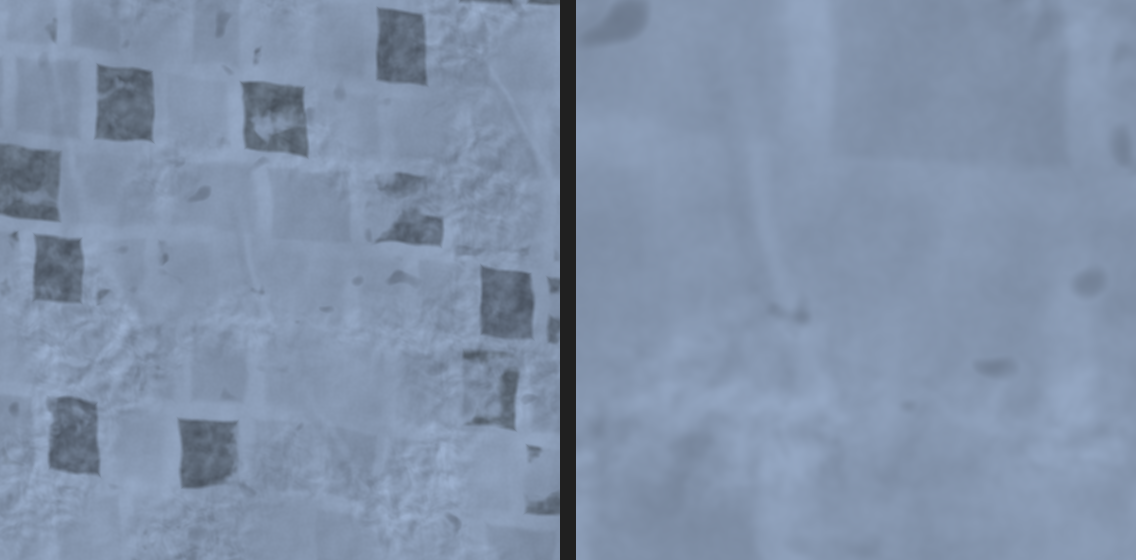
Left, the full canvas; right, a detail of the centre.
This texture is drawn by a WebGL 2 fragment shader. Its source:

```glsl
#version 300 es
precision highp float;
// Old paving under thin blue-grey snow, with bare patches, pale joints and faint tracks.

uniform vec2 u_resolution;
out vec4 fragColor;

const float ROW_HEIGHT = 0.152;
const float ROW_SLOPE = 0.09;
const vec3 SNOW_TINT = vec3(1.0, 1.125, 1.31);
const vec3 STONE_TINT = vec3(1.0, 1.125, 1.27);

vec2 hash2(vec2 p) {
    vec3 h = fract(vec3(p.xyx) * vec3(0.1031, 0.1030, 0.0973));
    h += dot(h, h.yzx + 33.33);
    return fract((h.xx + h.yz) * h.zy);
}

vec2 gradientAt(vec2 corner) {
    float angle = 6.2832 * hash2(corner).x;
    return vec2(cos(angle), sin(angle));
}

float gradientNoise(vec2 p) {
    vec2 i = floor(p), f = fract(p);
    vec2 u = f * f * f * (f * (f * 6.0 - 15.0) + 10.0);
    vec2 e = vec2(1.0, 0.0);
    float a = dot(gradientAt(i), f);
    float b = dot(gradientAt(i + e.xy), f - e.xy);
    float c = dot(gradientAt(i + e.yx), f - e.yx);
    float d = dot(gradientAt(i + e.xx), f - e.xx);
    return mix(mix(a, b, u.x), mix(c, d, u.x), u.y);
}

float fbm(vec2 p, int octaves) {
    float sum = 0.0, amplitude = 0.65;
    for (int i = 0; i < octaves; i++) {
        sum += amplitude * gradientNoise(p);
        p = mat2(1.6, 1.2, -1.2, 1.6) * p + 7.3;
        amplitude *= 0.5;
    }
    return sum;
}

vec2 warp(vec2 p, float frequency, float amount) {
    vec2 s = p * frequency;
    return p + amount * vec2(gradientNoise(s + 3.7), gradientNoise(s + 41.2));
}

// Returns the distance to the nearest joint and two random values of the slab.
vec3 paving(vec2 p) {
    p.y += ROW_SLOPE * p.x;
    float row = floor(p.y / ROW_HEIGHT);
    vec2 rowRandom = hash2(vec2(row, 12.0));
    float width = mix(0.11, 0.23, rowRandom.x * rowRandom.x);
    vec2 grid = vec2(p.x / width + rowRandom.y, p.y / ROW_HEIGHT);
    vec2 local = fract(grid);
    vec2 edge = min(local, 1.0 - local) * vec2(width, ROW_HEIGHT);
    return vec3(min(edge.x, edge.y), hash2(floor(grid) + 29.0));
}

// Slope of a noise surface lit from the upper left.
float relief(vec2 p, float frequency) {
    vec2 s = p * frequency;
    return fbm(s, 3) - fbm(s + vec2(-0.22, 0.28), 3);
}

// Long wandering ridge with a darker side.
float track(vec2 p) {
    float n = gradientNoise(vec2(p.x * 4.5 + p.y * 0.9, p.y * 1.6) + 5.4);
    float ridge = 1.0 - smoothstep(0.0, 0.045, abs(n));
    float shade = 1.0 - smoothstep(0.0, 0.06, abs(n - 0.075));
    return ridge - 0.8 * shade;
}

void main() {
    vec2 p = gl_FragCoord.xy / u_resolution.y;
    vec2 bent = warp(warp(p, 3.0, 0.025), 17.0, 0.009);
    vec3 slab = paving(bent);
    float inset = smoothstep(0.009, 0.019, slab.x);
    float joint = 1.0 - smoothstep(0.004, 0.026, slab.x);

    // Snow cover
    float rough = smoothstep(-0.12, 0.32, gradientNoise(p * 4.2 + 11.0));
    float crumbs = relief(warp(p, 22.0, 0.012), 30.0);
    float tone = 0.521 + 0.085 * fbm(p * 3.5, 4);
    tone += 0.035 * fbm(vec2(p.x * 17.0, p.y * 10.0) + 8.0, 3);
    tone -= 0.026 * slab.z * inset;
    tone += 0.026 * joint * smoothstep(-0.35, 0.25, gradientNoise(p * 5.0 + 60.0));
    tone += 0.022 * track(bent) * smoothstep(-0.15, 0.2, gradientNoise(p * 3.0 + 71.0));
    tone += crumbs * mix(0.018, 0.12, rough);

    // Bare stone showing through, ending at the joints
    float wear = fbm(warp(p, 20.0, 0.015) * 10.0 + 19.0, 4);
    wear += 0.22 * gradientNoise(p * 2.3 + 33.0);
    wear += 0.78 * smoothstep(0.58, 1.0, slab.y) - 0.42;
    float bare = smoothstep(-0.05, 0.2, wear) * inset;
    float stone = 0.355 + 0.13 * fbm(p * 24.0 + 2.0, 3) + 0.10 * crumbs;
    tone = mix(tone, stone, 0.92 * bare);

    // Small melted spots
    float spots = smoothstep(0.32, 0.5, gradientNoise(warp(p, 30.0, 0.01) * 19.0));
    tone -= 0.085 * spots * smoothstep(-0.1, 0.25, gradientNoise(p * 5.0 + 90.0));

    // Faint fine grain
    tone += 0.008 * gradientNoise(p * 150.0);
    tone = clamp(tone, 0.27, 0.61);

    vec3 tint = mix(SNOW_TINT, STONE_TINT, bare * slab.z);
    fragColor = vec4(tone * tint, 1.0);
}
```
